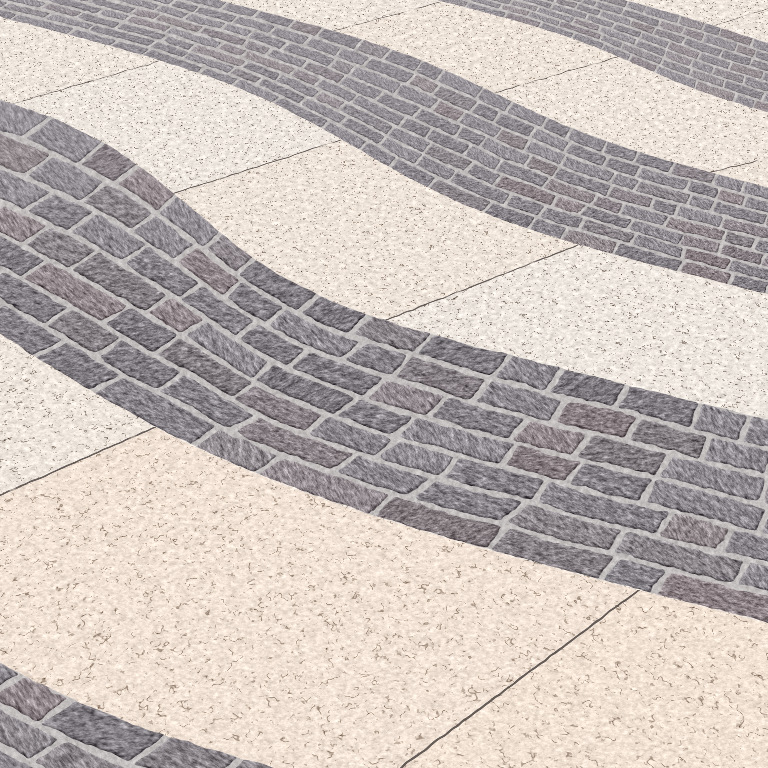
This texture is drawn by a Shadertoy shader. Its source:

```glsl
// Plaza paving in perspective: wavy bands of grey setts between pale stone slabs.
#define BAND_SLOPE 0.25
#define HORIZON 0.33
#define JOINT_WIDTH 0.031
#define SETT_JITTER 0.5
#define SEAM_WIDTH 0.0009
#define SETT_COLOR vec3(0.53, 0.515, 0.535)
#define JOINT_COLOR vec3(0.765, 0.75, 0.745)
#define SLAB_COOL vec3(0.935, 0.91, 0.885)
#define SLAB_WARM vec3(0.945, 0.888, 0.835)
#define SEAM_COLOR vec3(0.30, 0.27, 0.26)

// Band edges, far to near: height, rise, centre and width of the bend.
const vec4 TOP[4] = vec4[4](
    vec4(-0.195, 0.010, 0.99, 0.13), vec4(-0.039, 0.033, 0.651, 0.143),
    vec4(0.210, 0.086, 0.254, 0.143), vec4(0.862, 0.048, 0.0, 0.18));
const vec4 BOTTOM[4] = vec4[4](
    vec4(-0.122, 0.020, 0.833, 0.104), vec4(0.078, 0.056, 0.466, 0.169),
    vec4(0.436, 0.126, 0.0, 0.325), vec4(1.19, 0.10, 0.0, 0.30));
const vec2 SETTS[4] = vec2[4]( // sett length, rows
    vec2(0.042, 7.0), vec2(0.056, 8.0), vec2(0.100, 7.0), vec2(0.140, 6.0));

// Slab seams: point, slope, warmth of the slab to the right; and their strip.
const vec4 SEAMS[9] = vec4[9](
    vec4(0.944, 0.029, -0.32, 0.3), vec4(0.488, 0.026, -0.27, 0.55),
    vec4(0.664, 0.115, -0.29, 0.4), vec4(0.964, 0.215, -0.25, 0.5),
    vec4(0.169, 0.091, -0.29, 0.1), vec4(0.260, 0.241, -0.32, 0.55),
    vec4(0.553, 0.397, -0.39, 0.1), vec4(0.0, 0.645, -0.44, 1.0),
    vec4(0.823, 0.775, -0.746, 1.05));
const int SEAM_STRIP[9] = int[9](0, 1, 1, 1, 2, 2, 2, 3, 3);

vec2 hash2(vec2 p) {
    vec3 q = fract(vec3(p.xyx) * vec3(0.1031, 0.1030, 0.0973));
    q += dot(q, q.yzx + 33.33);
    return fract((q.xx + q.yz) * q.zy);
}

float gradientNoise(vec2 p) {
    vec2 i = floor(p), f = p - i, e = vec2(1.0, 0.0);
    vec2 w = f * f * f * (f * (f * 6.0 - 15.0) + 10.0);
    float a = dot(hash2(i) - 0.5, f), b = dot(hash2(i + e) - 0.5, f - e);
    float c = dot(hash2(i + e.yx) - 0.5, f - e.yx);
    float d = dot(hash2(i + 1.0) - 0.5, f - 1.0);
    return 2.0 * mix(mix(a, b, w.x), mix(c, d, w.x), w.y);
}

float fbm(vec2 p) {
    float sum = 0.0, amp = 1.0;
    for (int i = 0; i < 3; i++) {
        p = mat2(1.6, 1.2, -1.2, 1.6) * p + 17.3;
        sum += amp * gradientNoise(p * 0.5);
        amp *= 0.7;
    }
    return sum;
}

float edgeHeight(vec4 e, float x) {
    return BAND_SLOPE * x + e.x + e.y * tanh((x - e.z) / e.w);
}

// Pale slabs with pits, hairline cracks and dark seams.
vec3 slabColor(vec2 p, vec2 ground, int strip, float px) {
    float warmth = 0.3, seam = 0.0;
    for (int i = 0; i < 9; i++) {
        if (SEAM_STRIP[i] != strip) continue;
        vec4 s = SEAMS[i];
        float d = (p.y - s.y - s.z * (p.x - s.x)) / sqrt(1.0 + s.z * s.z);
        if (d > 0.0) warmth = s.w;
        d += 0.002 * gradientNoise(p * 70.0);
        float width = SEAM_WIDTH * (0.2 + 1.2 * p.y);
        float line = 1.0 - smoothstep(width - px * 0.5, width + px, abs(d));
        seam = max(seam, line * smoothstep(-0.5, 0.3, fbm(p * 40.0) + p.y));
    }
    vec3 col = mix(SLAB_COOL, SLAB_WARM, warmth);
    col += 0.05 * fbm(ground * 50.0) + 0.13 * fbm(p * vec2(130.0, 210.0));

    // Short broken cracks: thin ridges kept only where a mask is high.
    float mask = smoothstep(0.02, 0.3, fbm(ground * 60.0 + 5.0));
    float ridge = abs(fbm(ground * 38.0));
    float crack = mask * (1.0 - smoothstep(0.0, 0.075, ridge));
    float pits = smoothstep(0.36, 0.6, fbm(ground * 120.0 + 9.0));
    float rough = mix(1.0, 0.8, warmth);
    col -= rough * (0.42 * crack + 0.26 * pits) * vec3(0.92, 0.97, 1.0);
    return mix(col, SEAM_COLOR, seam * 0.85);
}

// Rows of uneven setts that follow a band; t runs across the band.
vec3 settColor(vec2 p, int band, float t, float height, float slope, float px) {
    float unit = SETTS[band].x, rows = SETTS[band].y;
    t += 0.02 * gradientNoise(p / unit);
    float r = clamp(t, 0.0, 0.9999) * rows, row = floor(r);
    float len = unit * (0.8 + 0.25 * row / rows);
    vec2 seed = vec2(row + 3.0, float(band) * 23.0 + 7.0);
    float skew = mix(1.1, 0.3, p.x);
    float along = p.x + skew * (p.y - BAND_SLOPE * p.x - TOP[band].x);
    float u = along / len + 0.5 * row + 0.5 * hash2(seed).x + 20.0;
    u += 0.08 * gradientNoise(p * 1.7 / unit + 4.0);

    // Find the sett between two shifted cross joints.
    float cell = floor(u);
    if (u < cell + SETT_JITTER * hash2(seed + vec2(0.0, cell)).y) cell -= 1.0;
    float left = cell + SETT_JITTER * hash2(seed + vec2(0.0, cell)).y;
    float right = cell + 1.0 + SETT_JITTER * hash2(seed + vec2(0.0, cell + 1.0)).y;
    float halfHeight = 0.5 * height / rows * inversesqrt(1.0 + slope * slope);
    vec2 halfSize = vec2(0.5 * (right - left) * len, halfHeight);
    vec2 q = vec2((u - 0.5 * (left + right)) * len, (fract(r) - 0.5) * 2.0 * halfHeight);
    float gap = JOINT_WIDTH * unit, radius = 0.03 * unit;
    // The outer rows meet the slabs without a joint.
    if (row < 0.5 && q.y < -gap) q.y += gap;
    if (row > rows - 1.5 && q.y > gap) q.y -= gap;
    vec2 corner = abs(q) - halfSize + gap + radius;
    float d = length(max(corner, 0.0)) + min(max(corner.x, corner.y), 0.0) - radius;
    d += 0.03 * unit * fbm(p * 3.5 / unit);

    // Cleft surface, individual tint and shaded lower edge.
    vec2 id = hash2(seed * 3.1 + cell * 5.7);
    float angle = 0.4 + (id.x - 0.5) * 1.6;
    vec2 grain = mat2(cos(angle), -sin(angle), sin(angle), cos(angle)) * p / unit;
    float cleft = fbm(grain * vec2(6.0, 17.0) + id * 30.0);
    vec3 col = SETT_COLOR + 0.08 * (id.x - 0.5);
    col += vec3(0.025, -0.005, -0.012) * smoothstep(0.5, 1.0, id.y);
    col += 0.22 * cleft + 0.24 * fbm(grain * vec2(14.0, 32.0));
    float rim = smoothstep(-0.04 * unit, 0.0, d);
    col += rim * mix(0.05, -0.22, smoothstep(-0.3, 0.5, q.y / halfHeight + q.x / halfSize.x));
    col = mix(col, vec3(0.68, 0.66, 0.68), 0.4 * (1.0 - smoothstep(0.0, 0.45, p.y)));
    vec3 joint = JOINT_COLOR + 0.13 * fbm(p * 150.0);
    return mix(joint, col, 1.0 - smoothstep(-px, px, d));
}

void mainImage(out vec4 fragColor, in vec2 fragCoord) {
    vec2 p = fragCoord / iResolution.xy;
    p.y = 1.0 - p.y;
    float px = 0.6 / iResolution.y, depth = p.y + HORIZON;
    vec2 ground = vec2((p.x - 0.5) / depth, 1.5 / depth);
    int strip = 0;
    for (int i = 0; i < 4; i++) if (p.y > edgeHeight(BOTTOM[i], p.x)) strip++;
    vec3 col = slabColor(p, ground, strip, px);

    for (int i = 0; i < 4; i++) {
        float top = edgeHeight(TOP[i], p.x), bottom = edgeHeight(BOTTOM[i], p.x);
        float t = (p.y - top) / (bottom - top), x = p.x + 0.01;
        float slope = (mix(edgeHeight(TOP[i], x), edgeHeight(BOTTOM[i], x), t) - p.y) / 0.01;
        float inside = min(p.y - top, bottom - p.y) * inversesqrt(1.0 + slope * slope);
        inside -= 0.02 * SETTS[i].x * (0.5 + fbm(p * 3.0 / SETTS[i].x));
        if (inside < -px) continue;
        vec3 setts = settColor(p, i, t, bottom - top, slope, px);
        col = mix(col, setts, smoothstep(-px, px, inside));
    }
    fragColor = vec4(clamp(col, 0.0, 1.0), 1.0);
}
```
